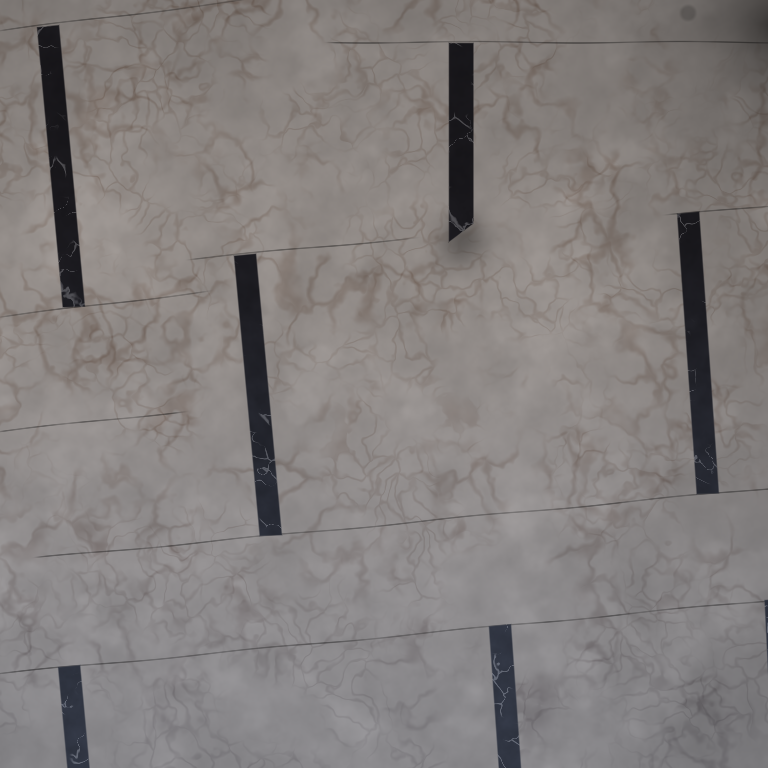
Reproduce this texture procedurally as a WebGL 1 fragment shader.

```glsl
precision highp float;
// Mottled beige-grey stone slabs with staggered, leaning dark inlay bars.
// Bars are laid out by row and column; thin sloping joints divide the slabs.
// Warped cellular noise draws the veins, and soft gradients light the floor.
uniform vec2 u_resolution;

const float SLOPE = 0.095; // rise of the slab rows across the canvas

vec2 hash2(vec2 p) {
  p = vec2(dot(p, vec2(127.1, 311.7)), dot(p, vec2(269.5, 183.3)));
  return fract(sin(p) * 43758.55);
}

float noise(vec2 p) {
  vec2 i = floor(p), f = fract(p);
  f = f * f * (3.0 - 2.0 * f);
  return mix(mix(hash2(i).x, hash2(i + vec2(1, 0)).x, f.x),
             mix(hash2(i + vec2(0, 1)).x, hash2(i + vec2(1, 1)).x, f.x), f.y);
}

float fbm(vec2 p) {
  float sum = 0.0, gain = 0.5;
  for (int i = 0; i < 4; i++) {
    sum += gain * noise(p);
    p = mat2(1.6, 1.2, -1.2, 1.6) * p + 7.3;
    gain *= 0.5;
  }
  return sum / 0.9375;
}

// Gap between the nearest two cell distances: zero along cell borders
float cellBorder(vec2 p) {
  vec2 cell = floor(p), f = fract(p), nearest = vec2(8.0);
  for (int y = -1; y <= 1; y++) {
    for (int x = -1; x <= 1; x++) {
      vec2 o = vec2(float(x), float(y));
      float d = length(o + hash2(cell + o) - f);
      nearest = d < nearest.x ? vec2(d, nearest.x) : vec2(nearest.x, min(nearest.y, d));
    }
  }
  return nearest.y - nearest.x;
}

// Broken wisps along warped cell borders
float veins(vec2 q, float scale) {
  vec2 warp = vec2(fbm(q * 17.0), fbm(q * 17.0 + 31.0)) - 0.5;
  float border = cellBorder((q + 0.11 * warp) * scale);
  float patches = smoothstep(0.4, 0.68, fbm(q * 13.0 + scale));
  return (1.0 - smoothstep(0.0, 0.24, border)) * patches;
}

float joint(vec2 q, float height, float slope, float x0, float x1) {
  float d = abs(q.y + slope * q.x - height + 0.001 * sin(q.x * 23.0));
  float ends = smoothstep(x0 - 0.01, x0 + 0.01, q.x) * (1.0 - smoothstep(x1 - 0.02, x1 + 0.01, q.x));
  float soft = max(0.0012, 1.0 / u_resolution.y);
  return (1.0 - smoothstep(0.0003, 0.0003 + soft, d)) * ends * (0.45 + 0.55 * noise(q * 35.0));
}

void main() {
  vec2 q = gl_FragCoord.xy / u_resolution;
  q.y = 1.0 - q.y; // measured down from the top
  float px = 1.0 / u_resolution.y;

  // Stone: mottling, pale clouds and brown veins
  vec3 stone = mix(vec3(0.57, 0.545, 0.53), vec3(0.562, 0.557, 0.57), smoothstep(0.3, 1.0, q.y));
  stone *= 1.0 + 0.13 * (fbm(q * 11.0) - 0.5) + 0.1 * (fbm(q * 42.0) - 0.5);
  stone += 0.03 * smoothstep(0.55, 0.75, fbm(q * 15.0 + 50.0));
  float vein = 0.65 * veins(q, 16.0) + 0.5 * veins(q + 3.0, 31.0);
  float warmth = 1.0 - smoothstep(0.5, 1.0, q.y);
  stone -= vein * mix(vec3(0.09, 0.095, 0.09), vec3(0.09, 0.115, 0.13), warmth);

  // Slab joints
  float seams = joint(q, 0.040, 0.125, 0.0, 0.32);
  seams += joint(q, 0.055, 0.0, 0.43, 1.1);
  seams += joint(q, 0.413, 0.125, 0.0, 0.27);
  seams += joint(q, 0.562, 0.11, 0.0, 0.24);
  seams += joint(q, 0.361, SLOPE, 0.25, 0.54);
  seams += joint(q, 0.363, SLOPE, 0.87, 1.1);
  seams += joint(q, 0.731, SLOPE, 0.05, 1.1);
  seams += joint(q, 0.877, SLOPE, -0.1, 1.1);
  stone *= 1.0 - 0.4 * min(seams, 1.0);

  // Small round stain and the soft smudge beneath the short bar
  stone *= 1.0 - 0.17 * (1.0 - smoothstep(0.007, 0.013, distance(q, vec2(0.896, 0.017))));
  vec2 smudge = (q - vec2(0.602, 0.311)) / vec2(0.032, 0.035);
  stone *= 1.0 - 0.32 * exp(-dot(smudge, smudge));

  // Inlay bars: each row holds first x, column spacing and top height
  float bars = 1.0;
  for (int r = 0; r < 3; r++) {
    vec3 row = r == 0 ? vec3(0.0625, 0.538, 0.040)
             : r == 1 ? vec3(0.319, 0.577, 0.362) : vec3(0.090, 0.561, 0.876);
    for (int c = 0; c < 3; c++) {
      float col = float(c), shortBar = r == 0 && c == 1 ? 1.0 : 0.0;
      float x = row.x + row.y * col;
      if (r == 2) x = min(x, 1.010);
      vec2 d = q - vec2(x, row.z - SLOPE * x + 0.073 * shortBar);
      float lean = (0.092 - 0.022 * col) * (1.0 - shortBar);
      float across = abs(d.x - lean * d.y) - mix(0.0145, 0.016, shortBar);
      float topEdge = -d.y - SLOPE * d.x * (1.0 - shortBar);
      float bottomEdge = d.y + mix(0.04, 0.75, shortBar) * d.x - mix(0.367, 0.247, shortBar);
      bars = min(bars, max(across, max(topEdge, bottomEdge)));
    }
  }
  vec3 inlay = mix(vec3(0.095, 0.09, 0.105), vec3(0.19, 0.21, 0.26), smoothstep(0.2, 0.95, q.y));
  inlay *= 0.85 + 0.3 * fbm(q * 50.0);
  float scratch = cellBorder(q * vec2(26.0, 32.0) + 1.6 * fbm(q * 28.0));
  inlay += 0.2 * (1.0 - smoothstep(0.01, 0.07, scratch)) * smoothstep(0.48, 0.7, noise(q * 37.0));

  // Falling light: dim top and right, darkest in the upper right corner
  float light = 1.0 - 0.10 * (1.0 - smoothstep(0.0, 0.35, q.y)) - 0.13 * smoothstep(0.65, 1.05, q.x);
  light *= 1.0 - 0.06 * smoothstep(0.75, 1.0, q.y);
  light *= 1.0 - 0.55 * exp(-16.0 * distance(q, vec2(1.01, 0.035)));
  stone *= light;

  float edge = max(px, 0.0013);
  gl_FragColor = vec4(mix(inlay, stone, smoothstep(-edge, edge, bars)), 1.0);
}
```
